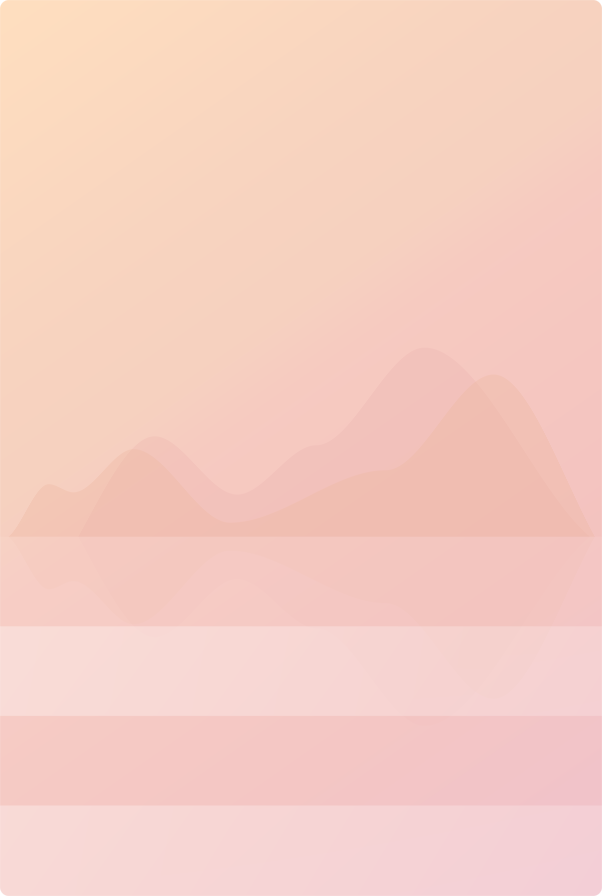
A WebGL 1 fragment shader for this background:

```glsl
precision highp float;

uniform vec2 u_resolution;

const vec3 PEACH = vec3(1.0, 0.875, 0.75);
const vec3 APRICOT = vec3(0.965, 0.82, 0.75);
const vec3 ROSE = vec3(0.965, 0.79, 0.755);
const vec3 CORAL = vec3(0.953, 0.76, 0.75);
const vec3 MAUVE = vec3(0.935, 0.74, 0.785);
const vec3 PINK_RIDGE = vec3(0.92, 0.70, 0.68);
const vec3 CLAY_RIDGE = vec3(0.93, 0.72, 0.63);
const vec3 WHITE = vec3(1.0);

const vec2 SKY_DIRECTION = vec2(0.32, 0.68);
const float HORIZON = 0.401;
const float BAND_HEIGHT = 0.1;
const float PINK_OPACITY = 0.3;
const float CLAY_OPACITY = 0.35;
const float REFLECTION = 0.35;
const float DIM_WASH = 0.07;
const float LIGHT_WASH_LEFT = 0.36;
const float LIGHT_WASH_RIGHT = 0.26;
const float CORNER_RADIUS = 0.01;

// Diagonal gradient; t runs from the top left to the lower right
vec3 skyColor(float t) {
  vec3 color = mix(PEACH, APRICOT, smoothstep(-0.12, 0.40, t) * 1.1 - 0.1);
  color = mix(color, ROSE, smoothstep(0.37, 0.47, t));
  color = mix(color, CORAL, clamp((t - 0.47) / 0.28, 0.0, 1.0));
  return mix(color, MAUVE, clamp((t - 0.75) / 0.25, 0.0, 1.0));
}

// Smooth slope that climbs by rise between two positions
float slope(float x, float start, float end, float rise) {
  return rise * smoothstep(start, end, x);
}

// Ridge heights above the horizon
float pinkRidge(float x) {
  return -0.068
    + slope(x, 0.039, 0.257, 0.180)
    + slope(x, 0.257, 0.394, -0.065)
    + slope(x, 0.394, 0.525, 0.055)
    + slope(x, 0.525, 0.705, 0.109)
    + slope(x, 0.705, 1.033, -0.227);
}

float clayRidge(float x) {
  return -0.003
    + slope(x, 0.004, 0.081, 0.0616)
    + slope(x, 0.081, 0.122, -0.0091)
    + slope(x, 0.122, 0.222, 0.0482)
    + slope(x, 0.222, 0.382, -0.0821)
    + slope(x, 0.382, 0.641, 0.0586)
    + slope(x, 0.641, 0.820, 0.1068)
    + slope(x, 0.820, 1.062, -0.233);
}

float roundedBox(vec2 p, vec2 halfSize, float radius) {
  vec2 q = abs(p) - halfSize + radius;
  return length(max(q, 0.0)) + min(max(q.x, q.y), 0.0) - radius;
}

void main() {
  vec2 uv = gl_FragCoord.xy / u_resolution;
  float soft = 0.75 / u_resolution.y;
  float above = smoothstep(-soft, soft, uv.y - HORIZON);

  // Sky
  vec3 color = skyColor(dot(vec2(uv.x, 1.0 - uv.y), SKY_DIRECTION));

  // Ridges and their fainter mirror image
  float level = abs(uv.y - HORIZON);
  float strength = mix(REFLECTION, 1.0, above);
  float pink = smoothstep(-soft, soft, pinkRidge(uv.x) - level);
  float clay = smoothstep(-soft, soft, clayRidge(uv.x) - level);
  color = mix(color, PINK_RIDGE, pink * PINK_OPACITY * strength);
  color = mix(color, CLAY_RIDGE, clay * CLAY_OPACITY * strength);

  // Water bands, alternately dim and light
  float light = 0.0;
  for (int i = 1; i <= 3; i++) {
    float edge = HORIZON - BAND_HEIGHT * float(i);
    light = mix(light, 1.0 - light, smoothstep(-soft, soft, edge - uv.y));
  }
  float lightWash = mix(LIGHT_WASH_LEFT, LIGHT_WASH_RIGHT, uv.x);
  color = mix(color, WHITE, mix(DIM_WASH, lightWash, light) * (1.0 - above));

  // Rounded card corners
  vec2 halfSize = 0.5 * vec2(u_resolution.x / u_resolution.y, 1.0);
  float card = roundedBox((uv - 0.5) * 2.0 * halfSize, halfSize, CORNER_RADIUS);
  color = mix(color, WHITE, smoothstep(-soft, soft, card));

  gl_FragColor = vec4(color, 1.0);
}
```
